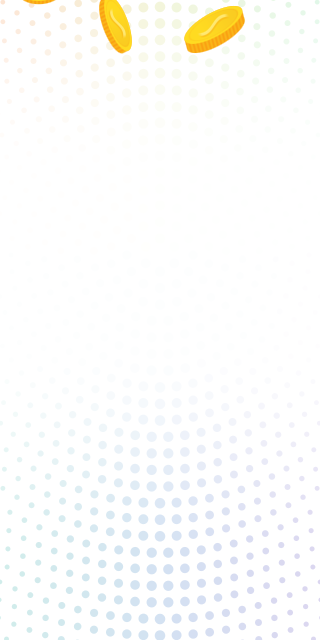
Write a Shadertoy shader that draws this background.

```glsl
// Pastel halftone rings of dots on white, with three golden coins falling at the top.

const float TAU = 6.2831853;
const vec2 RING_CENTRE = vec2(0.5, 1.203);
const float RING_STEP = 0.0517;

const vec3 PEACH = vec3(0.99, 0.89, 0.82);
const vec3 LIME = vec3(0.95, 0.96, 0.85);
const vec3 MINT = vec3(0.88, 0.97, 0.91);
const vec3 TEAL = vec3(0.82, 0.93, 0.92);
const vec3 SKY = vec3(0.83, 0.885, 0.95);
const vec3 LAVENDER = vec3(0.86, 0.84, 0.94);

const vec3 GOLD = vec3(0.98, 0.80, 0.13);
const vec3 BRIGHT_GOLD = vec3(1.0, 0.86, 0.13);
const vec3 PALE_GOLD = vec3(1.0, 0.93, 0.50);
const vec3 AMBER = vec3(0.98, 0.60, 0.06);

// Coverage of the region where the field d is negative
float coverage(float d) {
    return clamp(0.5 - d / max(fwidth(d), 1e-5), 0.0, 1.0);
}

float segmentDistance(vec2 p, vec2 a, vec2 b) {
    vec2 ab = b - a;
    float t = clamp(dot(p - a, ab) / dot(ab, ab), 0.0, 1.0);
    return length(p - a - ab * t);
}

vec3 threeStops(vec3 left, vec3 middle, vec3 right, float x) {
    vec3 firstHalf = mix(left, middle, clamp(2.0 * x, 0.0, 1.0));
    return mix(firstHalf, right, clamp(2.0 * x - 1.0, 0.0, 1.0));
}

// Centre of the closest dot; each ring holds as many dots as its length allows
vec2 nearestDot(vec2 p, vec2 centre, float ringStep) {
    vec2 v = p - centre;
    float ring = max(round(length(v) / ringStep), 1.0);
    float angleStep = TAU / floor(TAU * ring);
    float angle = round(atan(v.x, v.y) / angleStep) * angleStep;
    return centre + ring * ringStep * vec2(sin(angle), cos(angle));
}

// Dot tint: warm to green above, teal to lavender below, white between
vec3 dotColour(vec2 p) {
    vec3 upper = threeStops(PEACH, LIME, MINT, p.x);
    vec3 lower = threeStops(TEAL, SKY, LAVENDER, p.x);
    float rise = max(p.y - 1.35, 0.0) / 0.65;
    float upperFade = min(rise * rise, 1.0);
    float lowerFade = 1.0 - smoothstep(0.2, 0.98, p.y);
    float fade = max(max(upperFade, lowerFade), 0.04);
    return mix(vec3(1.0), p.y > RING_CENTRE.y ? upper : lower, fade);
}

vec3 drawDots(vec3 base, vec2 p, float pixel) {
    vec2 centre = nearestDot(p, RING_CENTRE, RING_STEP);
    float radius = 0.0164 - 0.0182 * abs(centre.x - 0.5);
    float d = length(p - centre) - radius;
    return mix(base, dotColour(centre), clamp(0.5 - d / pixel, 0.0, 1.0));
}

// Tilted coin: an elliptic face, swept along "depth" to form the ridged edge
vec3 drawCoin(vec3 base, vec2 p, vec2 centre, vec2 axis, vec2 radii, vec2 depth) {
    vec2 u = normalize(axis);
    mat2 toFace = mat2(u.x, -u.y, u.y, u.x);
    vec2 v = p - centre;
    vec2 q = toFace * v / radii;
    vec2 sweep = toFace * depth / radii;
    float faceRadius = length(q);

    // Ridged edge
    float across = dot(v, normalize(vec2(-depth.y, depth.x)));
    float ridge = 0.5 + 0.5 * sin(across * 520.0);
    vec3 edge = mix(AMBER, GOLD, 0.15 + 0.4 * ridge);
    vec3 colour = mix(base, edge, coverage(segmentDistance(q, vec2(0.0), sweep) - 1.0));

    // Face with a raised rim
    vec3 face = mix(BRIGHT_GOLD, GOLD, smoothstep(-0.6, 0.8, q.x));
    colour = mix(colour, BRIGHT_GOLD, coverage(faceRadius - 1.0));
    colour = mix(colour, mix(face, AMBER, 0.15), coverage(faceRadius - 0.86));
    colour = mix(colour, face, coverage(faceRadius - 0.80));

    // Soft wavy glint with its shadow
    float wave = 0.28 * sin(q.x * 5.0);
    float reach = 1.0 - smoothstep(0.42, 0.58, abs(q.x));
    float shadow = 1.0 - smoothstep(0.08, 0.22, abs(q.y - wave + 0.14));
    float glint = 1.0 - smoothstep(0.06, 0.20, abs(q.y - wave));
    colour = mix(colour, mix(GOLD, AMBER, 0.4), 0.6 * shadow * reach);
    return mix(colour, PALE_GOLD, 0.85 * glint * reach);
}

void mainImage(out vec4 fragColor, in vec2 fragCoord) {
    vec2 p = fragCoord / iResolution.x;
    float pixel = 1.0 / iResolution.x;

    vec3 colour = drawDots(vec3(1.0), p, pixel);
    colour = drawCoin(colour, p, vec2(0.125, 2.036), vec2(1.0, 0.05),
                      vec2(0.068, 0.039), vec2(0.0, -0.010));
    colour = drawCoin(colour, p, vec2(0.3685, 1.927), vec2(0.35, -0.94),
                      vec2(0.091, 0.031), vec2(-0.0156, -0.0078));
    colour = drawCoin(colour, p, vec2(0.6667, 1.922), vec2(0.87, 0.49),
                      vec2(0.1016, 0.0365), vec2(0.0078, -0.0286));
    fragColor = vec4(colour, 1.0);
}
```
